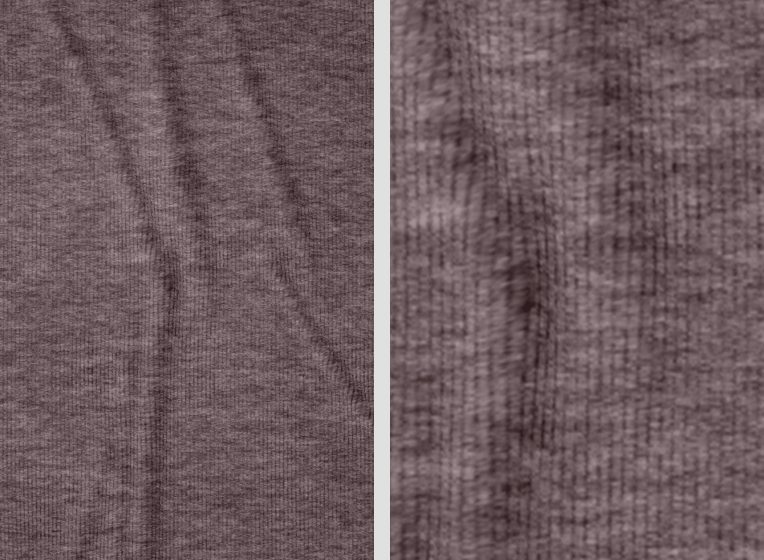
Left, the full canvas; right, a detail of the centre.
Give the GLSL for this texture, as a WebGL 1 fragment shader.

```glsl
precision highp float;
// Heathered mauve rib knit, softly gathered into long creases.
// Quadratic crease curves shade the cloth and bend its ribs; stretched
// value noise gives the horizontal yarn flecks, crisp noise the stitches.

uniform vec2 u_resolution;

const vec3 DARK_YARN = vec3(0.29, 0.22, 0.23);
const vec3 LIGHT_YARN = vec3(0.54, 0.47, 0.49);
const float RIBS = 138.0;     // ribs per canvas height
const float COURSES = 210.0;  // stitch rows per canvas height
const float TAU = 6.28318;

float hash(vec2 cell) {
  vec3 q = fract(vec3(cell.xyx) * 0.1031);
  q += dot(q, q.yzx + 33.33);
  return fract((q.x + q.y) * q.z);
}

// Value noise centred on zero.
float noise(vec2 p) {
  vec2 cell = floor(p);
  vec2 f = fract(p);
  f = f * f * (3.0 - 2.0 * f);
  float low = mix(hash(cell), hash(cell + vec2(1.0, 0.0)), f.x);
  float high = mix(hash(cell + vec2(0.0, 1.0)), hash(cell + 1.0), f.x);
  return mix(low, high, f.y) - 0.5;
}

float bump(float x) {
  return exp(-x * x);
}

// Crease from top to bottom, bowed towards bendX: shadow with a lit left ridge.
float crease(vec2 p, vec2 top, float bendX, vec2 bottom, float width) {
  float drop = top.y - bottom.y;
  float t = (top.y - p.y) / drop;
  float s = clamp(t, 0.0, 1.0);
  float curveX = mix(mix(top.x, bendX, s), mix(bendX, bottom.x, s), s);
  float slope = 2.0 * mix(bendX - top.x, bottom.x - bendX, s) / drop;
  float d = (p.x - curveX) / (width * sqrt(1.0 + slope * slope));
  float fade = smoothstep(-0.05, 0.2, t) * (1.0 - smoothstep(0.75, 1.08, t));
  return fade * (0.5 * bump((d + 2.0) / 1.3) - bump(d));
}

// Sum of all creases, negative in shadow.
float drape(vec2 p) {
  float shade = 0.36 * crease(p, vec2(0.045, 1.08), 0.24, vec2(0.315, 0.43), 0.014);
  shade += 0.36 * crease(p, vec2(0.275, 1.12), 0.305, vec2(0.335, 0.58), 0.019);
  shade += 0.30 * crease(p, vec2(0.315, 0.86), 0.355, vec2(0.385, 0.43), 0.018);
  shade += 0.32 * crease(p, vec2(0.375, 1.08), 0.48, vec2(0.580, 0.48), 0.016);
  shade += 0.30 * crease(p, vec2(0.480, 0.56), 0.57, vec2(0.710, 0.20), 0.011);
  shade += 0.38 * crease(p, vec2(0.318, 0.55), 0.26, vec2(0.275, -0.15), 0.018);
  shade += 0.28 * crease(p, vec2(0.255, 0.48), 0.22, vec2(0.215, -0.15), 0.013);
  shade += 0.18 * crease(p, vec2(0.210, 0.25), 0.18, vec2(0.110, -0.10), 0.014);
  // Deep pinch where the creases gather.
  vec2 pinch = (p - vec2(0.309, 0.52)) / vec2(0.010, 0.058);
  return shade - 0.32 * bump(length(pinch));
}

// Broad light over the cloth, fading to the top and bottom.
float ambient(vec2 p) {
  float glow = 0.17 * bump(length((p - vec2(0.16, 0.58)) / vec2(0.32, 0.38)));
  float edges = 0.12 * smoothstep(0.72, 1.0, p.y) + 0.09 * smoothstep(0.3, 0.0, p.y);
  return glow - edges + 0.12 * noise(p * 5.0 + 3.0);
}

// Horizontal flecks of mixed yarn in three lengths.
float heather(vec2 p) {
  float flecks = 0.28 * noise(p * vec2(20.0, 95.0));
  flecks += 0.40 * noise(p * vec2(50.0, 210.0) + 17.0);
  flecks += 0.48 * noise(p * vec2(115.0, 340.0) + 41.0);
  return flecks;
}

// Narrow grooves between ribs, worn away in patches and broken by stitches.
float knit(vec2 p) {
  float groove = pow(0.5 + 0.5 * cos(TAU * p.x * RIBS), 2.0) - 0.375;
  float stitch = cos(TAU * (p.y * COURSES + 0.5 * floor(p.x * RIBS)));
  float wear = 0.85 + 0.9 * noise(p * vec2(14.0, 9.0) + 7.0);
  float breaks = 1.0 + 1.5 * noise(p * vec2(RIBS, 150.0) + 23.0);
  float strength = mix(0.34, 0.20, smoothstep(0.35, 0.9, p.y));
  return -strength * wear * breaks * groove + 0.05 * stitch;
}

// Crisp grain of single fibres, a little wider than tall.
float fibres(vec2 p) {
  float grain = 0.50 * noise(p * vec2(330.0, 480.0) + 5.0);
  return grain + 0.28 * noise(p * vec2(512.0, 540.0) + 61.0);
}

void main() {
  vec2 p = gl_FragCoord.xy / u_resolution.y;
  float folds = drape(p);
  vec2 cloth = p + vec2(0.012, 0.008) * folds;
  cloth += 0.004 * vec2(noise(p * 6.0), noise(p * 8.0 + 11.0));

  float tone = 0.46 + folds + ambient(p) + heather(cloth) + knit(cloth) + fibres(cloth);
  vec3 color = mix(DARK_YARN, LIGHT_YARN, clamp(tone, -0.45, 1.4));
  gl_FragColor = vec4(color, 1.0);
}
```
